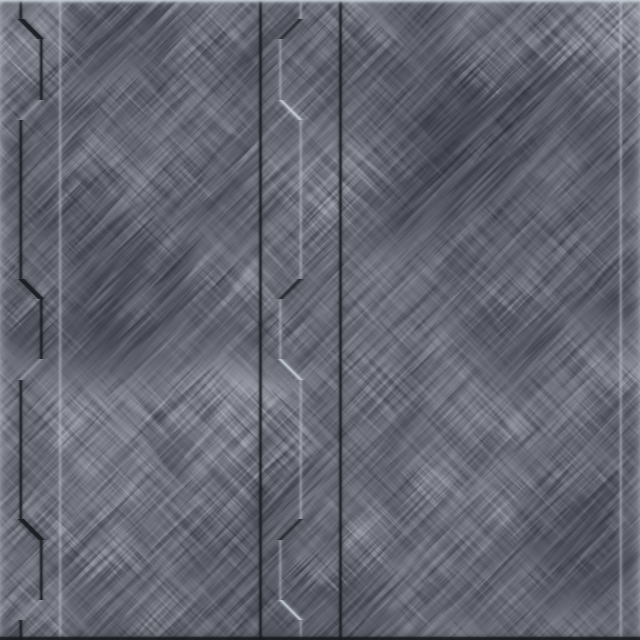
Give the GLSL for this texture, as a three.js fragment shader.

```glsl
// Brushed blue-grey steel panel with embossed vertical seams and notched plate edges.
varying vec2 vUv;

const vec3 SHADOW = vec3(0.09, 0.10, 0.12);
const vec3 SHINE = vec3(0.78, 0.81, 0.84);
const vec3 STEEL_TINT = vec3(-0.012, -0.002, 0.038);
const vec2 SHADE_DIR = vec2(0.45, 1.0);
const float SEAM_WIDTH = 0.0027;
const float NOTCH_DEPTH = 0.032;
const float NOTCH_REACH = 0.079;

vec3 hash3(vec2 p) {
  vec3 q = fract(vec3(p.xyx) * vec3(0.1031, 0.1030, 0.0973));
  q += dot(q, q.yxz + 33.33);
  return fract((q.xxy + q.yzz) * q.zyx);
}

// Smooth cellular noise: random cell values blended by distance, centred on zero
float cellNoise(vec2 p) {
  vec2 cell = floor(p);
  vec2 local = p - cell;
  float total = 0.0;
  float weights = 0.0;
  for (int j = -1; j <= 1; j++) {
    for (int i = -1; i <= 1; i++) {
      vec2 offset = vec2(float(i), float(j));
      vec3 rnd = hash3(cell + offset + 57.0);
      vec2 toPoint = offset + rnd.xy - local;
      float w = exp(-6.0 * dot(toPoint, toPoint));
      total += w * rnd.z;
      weights += w;
    }
  }
  return total / weights - 0.5;
}

// Fine scratches running along the x axis of p
float scratches(vec2 p, float seed) {
  return 0.6 * cellNoise(p * vec2(11.0, 190.0) + seed)
       + 0.5 * cellNoise(p * vec2(19.0, 290.0) + seed * 2.0);
}

float clouds(vec2 p) {
  return 0.50 * cellNoise(p * 5.0 + 3.0)
       + 0.38 * cellNoise(p * 10.0 + 19.0)
       + 0.16 * cellNoise(p * 21.0 + 41.0);
}

// Soft polished area, stretched by its radii
float polish(vec2 p, vec2 center, vec2 radii) {
  vec2 q = (p - center) / radii;
  return exp(-dot(q, q));
}

// Raised edge at distance d, lit by the direction it faces
vec3 emboss(vec3 color, float d, vec2 facing, float width) {
  float light = -dot(facing, SHADE_DIR);
  float q = d / width;
  float profile = exp(-q * q) + 0.12 * exp(-0.1 * q * q);
  float strength = abs(light) * (light < 0.0 ? 1.7 : 0.8);
  return mix(color, light < 0.0 ? SHADOW : SHINE, clamp(strength * profile, 0.0, 0.92));
}

vec3 seam(vec3 color, float x, float seamX, float side) {
  return emboss(color, x - seamX, vec2(side, 0.0), SEAM_WIDTH);
}

// Vertical plate edge that steps out toward side at three notches
vec3 notchedEdge(vec3 color, vec2 p, float baseX, float side) {
  float stepOut = 0.0;
  float slope = 0.0;
  for (int i = 0; i < 3; i++) {
    float k = float(i);
    float fromCenter = p.y - (0.110 + 0.3607 * k + 0.015 * k * k);
    float rise = NOTCH_REACH - abs(fromCenter);
    stepOut += clamp(rise, 0.0, NOTCH_DEPTH);
    if (rise > 0.0 && rise < NOTCH_DEPTH) slope = -sign(fromCenter);
  }
  vec2 facing = normalize(vec2(side, -slope));
  float d = (side * (p.x - baseX) - stepOut) * abs(facing.x);
  return emboss(color, d, facing, SEAM_WIDTH);
}

void main() {
  vec2 p = vUv;
  vec2 rising = vec2(p.x + p.y, p.y - p.x) * 0.7071;
  vec2 falling = vec2(rising.y, rising.x);

  // Crossed brush strokes also feather the cloud outlines
  float strokeA = scratches(rising, 7.0);
  float strokeB = scratches(falling, 23.0);
  vec2 feathered = p + 0.05 * (strokeA * vec2(0.7, 0.7) + strokeB * vec2(-0.7, 0.7));
  float cloud = clouds(feathered);

  // Broad polished areas
  float worn = polish(feathered, vec2(0.37, 0.40), vec2(0.09, 0.06))
             + 0.6 * polish(feathered, vec2(0.20, 0.38), vec2(0.10, 0.05))
             + 0.6 * polish(feathered, vec2(0.53, 0.75), vec2(0.09, 0.08))
             + 0.6 * polish(feathered, vec2(0.09, 0.53), vec2(0.05, 0.09))
             + 0.5 * polish(feathered, vec2(0.73, 0.95), vec2(0.12, 0.06))
             + 0.5 * polish(feathered, vec2(0.76, 0.22), vec2(0.09, 0.07));

  // Falling strokes show mostly where the metal is bright
  float crossing = clamp(0.5 + 1.6 * cloud + 0.5 * worn, 0.15, 1.0);
  float tone = 0.393 + 0.30 * cloud + 0.12 * worn
             + 0.19 * strokeA + 0.19 * crossing * strokeB;
  vec3 color = vec3(tone) + STEEL_TINT;

  // Straight seams and notched plates
  color = seam(color, p.x, 0.094, -1.0);
  color = seam(color, p.x, 0.407, 1.0);
  color = seam(color, p.x, 0.532, 1.0);
  color = seam(color, p.x, 0.970, -1.0);
  color = notchedEdge(color, p, 0.0325, 1.0);
  color = notchedEdge(color, p, 0.470, -1.0);

  // Outer rim
  float sideDistance = min(p.x, 1.0 - p.x);
  color = mix(color, SHINE, 0.4 * exp(-sideDistance / 0.007));
  color = emboss(color, 1.0 - p.y, vec2(0.0, -1.0), 0.004);
  color = emboss(color, p.y, vec2(0.0, 1.0), 0.004);

  gl_FragColor = vec4(clamp(color, 0.0, 1.0), 1.0);
}
```
